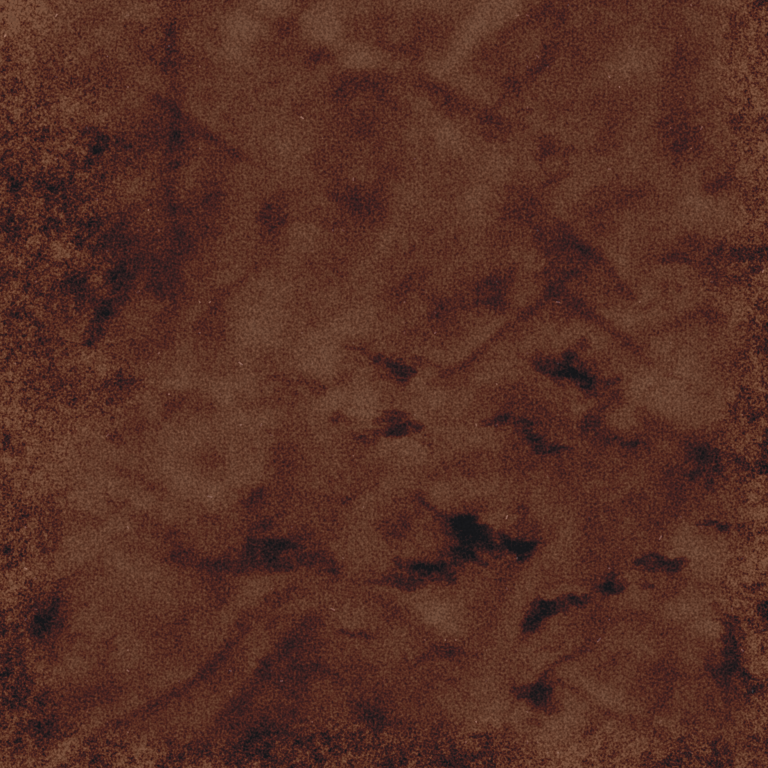
Reproduce this texture procedurally as a three.js fragment shader.

```glsl
// Worn brown velvet: a tone field of clouds, creases and dark bruises is
// built from gradient noise, roughened towards the rubbed borders, covered
// with weave, grain and lint, and finally mapped through a brown colour ramp.

#define BASE_TONE 0.585
#define CLOUD_AMOUNT 0.30
#define MOTTLE_AMOUNT 0.20
#define BRUISE_AMOUNT 0.62
#define CREASE_AMOUNT 0.15
#define CREASE_COUNT 26
#define WEAR_AMOUNT 0.50
#define WEAVE_THREADS 170.0
#define WEAVE_AMOUNT 0.022
#define GRAIN_AMOUNT 0.22
#define LINT_CELLS 75.0

varying vec2 vUv;

float hash(vec2 p) {
  vec3 q = fract(p.xyx * 0.1031);
  q += dot(q, q.yzx + 33.33);
  return fract((q.x + q.y) * q.z);
}

vec2 gradientAt(vec2 cell) {
  float angle = 6.2832 * hash(cell);
  return vec2(cos(angle), sin(angle));
}

float gradientNoise(vec2 p) {
  vec2 i = floor(p), f = p - i;
  vec2 s = f * f * f * (f * (f * 6.0 - 15.0) + 10.0);
  vec2 e = vec2(1.0, 0.0);
  float bottom = mix(dot(gradientAt(i), f), dot(gradientAt(i + e), f - e), s.x);
  float top = mix(dot(gradientAt(i + e.yx), f - e.yx),
                  dot(gradientAt(i + 1.0), f - 1.0), s.x);
  return mix(bottom, top, s.y);
}

float fbm(vec2 p) {
  float sum = 0.0, gain = 1.0;
  for (int i = 0; i < 5; i++) {
    sum += gain * gradientNoise(p);
    p = mat2(1.6, 1.2, -1.2, 1.6) * p + 17.3;
    gain *= 0.55;
  }
  return sum;
}

vec2 rotate(vec2 p, float a) {
  return vec2(cos(a) * p.x + sin(a) * p.y, cos(a) * p.y - sin(a) * p.x);
}

// Soft pressed folds: a dark valley with a paler ridge beside it
float creases(vec2 p) {
  float sum = 0.0;
  for (int i = 0; i < CREASE_COUNT; i++) {
    float id = float(i);
    vec2 centre = vec2(hash(vec2(id, 3.0)), hash(vec2(id, 8.0)));
    float side = hash(vec2(id, 15.0)) < 0.62 ? 0.65 : -0.55;
    vec2 q = rotate(p - centre, side + 0.5 * (hash(vec2(id, 21.0)) - 0.5));
    float reach = mix(0.08, 0.26, hash(vec2(id, 34.0)));
    float width = mix(0.004, 0.017, hash(vec2(id, 41.0)));
    float ends = 1.0 - smoothstep(0.2, 1.0, abs(q.x) / reach);
    float d = q.y / width;
    sum += ends * (0.7 * exp(-0.4 * (d - 1.6) * (d - 1.6)) - exp(-d * d));
  }
  return sum;
}

// Dark crushed patches, slanted at the upper left and flatter at the right
float bruises(vec2 p) {
  float slanted = fbm(rotate(p, 0.75) * vec2(8.0, 13.0) + 5.0);
  float flatter = fbm(rotate(p, -0.1) * vec2(8.0, 15.0) + 31.0);
  float upperLeft = 1.0 - smoothstep(0.1, 0.5, p.x + 0.3 * (1.0 - p.y));
  float lowerRight = 1.0 - smoothstep(0.15, 0.5, length((p - vec2(0.75, 0.34)) * vec2(0.8, 1.1)));
  return smoothstep(0.2, 0.8, slanted) * mix(0.4, 0.9, upperLeft)
       + smoothstep(0.15, 0.75, flatter) * mix(0.2, 1.0, lowerRight);
}

// Share of rubbed pile near the left, right and lower borders
float borderWear(vec2 p) {
  float ragged = 0.6 * fbm(p * 5.0 + 50.0);
  float left = p.x / mix(0.07, 0.26, p.y);
  float right = (1.0 - p.x) / 0.08;
  float lower = p.y / 0.07;
  return 1.0 - smoothstep(0.0, 1.2, min(left, min(right, lower)) + ragged);
}

// Short faint fibres, at most one in each cell
float lint(vec2 p) {
  vec2 cell = floor(p * LINT_CELLS);
  vec2 q = fract(p * LINT_CELLS) - 0.5;
  q = abs(rotate(q, 6.2832 * hash(cell + 7.0)));
  float fibre = 0.2 * hash(cell + 13.0) * hash(cell + 29.0);
  float d = length(vec2(max(q.x - fibre, 0.0), q.y));
  float strength = hash(cell + 57.0);
  return step(0.94, hash(cell + 91.0)) * strength * strength * (1.0 - smoothstep(0.02, 0.14, d));
}

float ramp(float low, float high, float t) {
  return clamp((t - low) / (high - low), 0.0, 1.0);
}

vec3 velvetColour(float t) {
  vec3 c = mix(vec3(0.09, 0.09, 0.10), vec3(0.20, 0.12, 0.12), ramp(0.0, 0.27, t));
  c = mix(c, vec3(0.27, 0.13, 0.12), ramp(0.27, 0.41, t));
  c = mix(c, vec3(0.33, 0.16, 0.12), ramp(0.41, 0.53, t));
  c = mix(c, vec3(0.36, 0.21, 0.15), ramp(0.53, 0.66, t));
  return mix(c, vec3(0.43, 0.29, 0.22), ramp(0.66, 0.95, t));
}

void main() {
  vec2 warp = vec2(fbm(vUv * 4.0 + 11.0), fbm(vUv * 4.0 + 73.0));
  vec2 p = vUv + 0.025 * warp;

  // Broad light and shade, with faint vertical bands in the pile
  float tone = BASE_TONE + CLOUD_AMOUNT * fbm(p * 3.5 + 2.0);
  vec2 fromCentre = p - vec2(0.5, 0.7);
  tone += 0.09 * exp(-7.0 * dot(fromCentre, fromCentre));
  tone += 0.10 * gradientNoise(vec2(vUv.x * 15.0, vUv.y * 1.5));
  tone += MOTTLE_AMOUNT * fbm(rotate(p, 0.5) * vec2(13.0, 18.0) + 40.0);
  float band = (p.x - 0.225) / 0.014;
  tone -= 0.16 * exp(-band * band) * smoothstep(0.3, 0.9, p.y);

  tone += CREASE_AMOUNT * creases(p);
  tone -= BRUISE_AMOUNT * bruises(p);

  // Coarse flecks at the borders, then the fine cloth surface
  float wear = borderWear(vUv);
  float flecks = 0.6 * fbm(vUv * vec2(34.0, 26.0)) + 0.7 * fbm(rotate(vUv, 0.4) * 95.0);
  tone += WEAR_AMOUNT * wear * (flecks - 0.06);
  vec2 thread = sin(6.2832 * WEAVE_THREADS * vUv);
  tone += WEAVE_AMOUNT * (thread.x + 0.6 * thread.y);
  float grain = gradientNoise(rotate(vUv, 0.6) * 270.0)
              + 0.7 * gradientNoise(rotate(vUv, 1.1) * 390.0 + 60.0);
  tone += GRAIN_AMOUNT * (1.0 + 0.6 * wear) * grain;
  tone += 0.12 * gradientNoise(rotate(vUv, 0.3) * vec2(120.0, 85.0) + 9.0);

  // Grain also lights the pile itself; rubbed borders turn warmer
  vec3 colour = velvetColour(tone) * (1.0 + 0.16 * grain);
  colour += 0.025 * wear * smoothstep(0.4, 0.8, tone) * vec3(1.0, 0.4, 0.1);
  colour += 0.20 * lint(vUv) * vec3(0.9, 0.85, 0.9);
  gl_FragColor = vec4(colour, 1.0);
}
```
